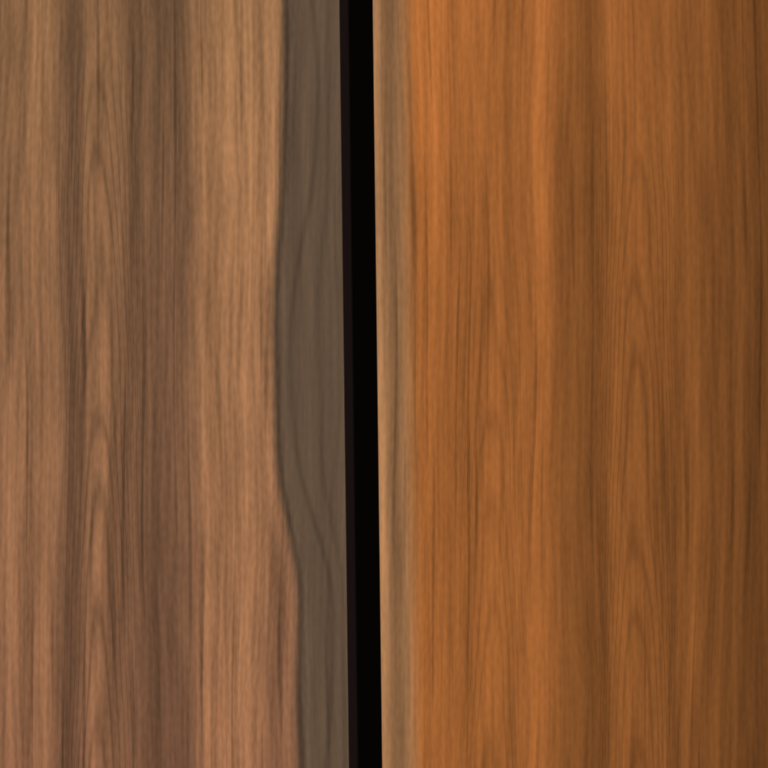
Give the GLSL for this texture, as a WebGL 2 fragment shader.

```glsl
#version 300 es
precision highp float;
// Two walnut veneer panels with vertical grain, split by a dark leaning gap.

#define GAP_LEFT 0.4545
#define GAP_RIGHT 0.4975
#define GAP_LEAN 0.0125
#define EDGE_SOFT 0.0015
#define WARP 0.012
#define STREAK 0.20
#define FIBRE 0.15
#define PORE 0.20
#define ARCH 0.11

uniform vec2 u_resolution;
out vec4 fragColor;

vec2 hashGradient(vec2 cell) {
  vec3 h = fract(cell.xyx * vec3(0.1031, 0.1030, 0.0973));
  h += dot(h, h.yzx + 33.33);
  float angle = 6.28318 * fract((h.x + h.y) * h.z);
  return vec2(cos(angle), sin(angle));
}

float gradientNoise(vec2 p) {
  vec2 i = floor(p), f = p - i;
  vec2 u = f * f * f * (f * (f * 6.0 - 15.0) + 10.0);
  float a = dot(hashGradient(i), f);
  float b = dot(hashGradient(i + vec2(1, 0)), f - vec2(1, 0));
  float c = dot(hashGradient(i + vec2(0, 1)), f - vec2(0, 1));
  float d = dot(hashGradient(i + vec2(1, 1)), f - vec2(1, 1));
  return mix(mix(a, b, u.x), mix(c, d, u.x), u.y);
}

// Soft vertical stripe with a bell profile.
float band(float x, float center, float width) {
  float t = (x - center) / width;
  return exp(-t * t);
}

// Streaks, fibres and dark pores, as a signed brightness change.
float grain(vec2 p) {
  float tone = STREAK * gradientNoise(vec2(p.x * 38.0, p.y * 1.2));
  tone += STREAK * 0.8 * gradientNoise(vec2(p.x * 85.0 + 7.0, p.y * 2.0));
  tone += FIBRE * gradientNoise(vec2(p.x * 190.0, p.y * 9.0 + 3.0));
  tone += FIBRE * 0.55 * gradientNoise(vec2(p.x * 230.0, p.y * 75.0));
  float pores = gradientNoise(vec2(p.x * 120.0 + 31.0, p.y * 2.6));
  return tone - PORE * smoothstep(0.18, 0.55, pores);
}

// Nested tall arches around a vertical axis.
float arches(vec2 p, float center, float width, float top) {
  float dx = p.x - center;
  float rise = p.y + 430.0 * dx * dx + 0.12 * gradientNoise(p * vec2(30.0, 5.0));
  float line = pow(0.5 + 0.5 * sin(rise * 42.0), 3.0);
  return line * band(p.x, center, width) * (1.0 - smoothstep(top - 0.1, top + 0.1, p.y));
}

vec3 leftPanel(vec2 p, vec2 q) {
  const vec3 shade = vec3(0.425, 0.310, 0.225);
  const vec3 light = vec3(0.610, 0.440, 0.305);
  const vec3 greyHeart = vec3(0.385, 0.307, 0.240);
  float glow = 0.55 * band(q.x, 0.050, 0.030) + 0.50 * band(q.x, 0.132, 0.020)
             + 0.95 * band(q.x, 0.310, 0.050) + 0.30 * band(q.x, 0.005, 0.020)
             + 0.45 * band(q.x, 0.275, 0.020);
  glow -= 0.30 * band(q.x, 0.225, 0.035) + 0.25 * band(q.x, 0.095, 0.015);
  vec3 color = mix(shade, light, clamp(glow + 0.20, 0.0, 1.0));
  color *= mix(vec3(1.02, 0.97, 0.98), vec3(1.01, 1.01, 0.98), p.y);

  // Wavy border of the grey heartwood, with contour lines following it.
  float border = 0.372 - 0.014 * band(p.y, 0.53, 0.19)
               + 0.020 * (1.0 - smoothstep(0.20, 0.42, p.y));
  float inside = p.x - border + 0.006 * gradientNoise(p * vec2(8.0, 5.0));
  color = mix(color, greyHeart, smoothstep(-0.012, 0.006, inside));
  color *= 1.0 + 0.13 * band(inside, -0.014, 0.008);
  color *= 1.0 - 0.22 * band(inside, 0.001, 0.004);
  color *= 1.0 - 0.12 * band(inside, 0.030 + 0.012 * sin(p.y * 9.0), 0.004);
  color *= 1.0 - 0.08 * band(inside, 0.055, 0.004);
  float calm = mix(1.0, 0.5, smoothstep(0.0, 0.02, inside));
  color *= 1.0 - ARCH * 1.3 * arches(p, 0.130, 0.040, 0.92);
  return color * (1.0 + grain(q) * calm);
}

vec3 rightPanel(vec2 p, vec2 q, float fromGap) {
  const vec3 brown = vec3(0.480, 0.293, 0.145);
  const vec3 orange = vec3(0.650, 0.390, 0.195);
  const vec3 pale = vec3(0.600, 0.430, 0.285);
  float glow = 0.90 * band(q.x, 0.555, 0.050) + 0.60 * band(q.x, 0.640, 0.045)
             + 0.75 * band(q.x, 0.705, 0.030) + 0.42 * band(q.x, 0.825, 0.050)
             + 0.15 * band(q.x, 0.910, 0.030);
  glow += 0.25 * smoothstep(0.55, 1.05, p.y) - 0.20 * band(q.x, 0.760, 0.018);
  vec3 color = mix(brown, orange, clamp(glow, 0.0, 1.1));
  color = mix(color, pale, 1.0 - smoothstep(0.030, 0.058, fromGap));
  color *= 1.0 + 0.12 * band(fromGap, 0.004, 0.006);
  color *= 1.0 - 0.13 * band(fromGap, 0.022, 0.010);
  color *= 1.0 - 0.13 * smoothstep(0.88, 1.0, p.x);
  color *= 1.0 - ARCH * arches(p, 0.830, 0.045, 0.84);
  color *= 1.0 - ARCH * 0.8 * arches(p, 0.640, 0.035, 0.70);
  return color * (1.0 + 0.75 * grain(q + vec2(3.0, 1.0)));
}

void main() {
  vec2 p = gl_FragCoord.xy / u_resolution;
  vec2 q = p + vec2(WARP * gradientNoise(vec2(p.x * 7.0, p.y * 2.4)), 0.0);
  float x = p.x + GAP_LEAN * p.y;
  float soft = max(EDGE_SOFT, 0.7 / u_resolution.x);

  // Gap: a faint brown side wall beside the black depth.
  vec3 gap = mix(vec3(0.095, 0.068, 0.060), vec3(0.018, 0.014, 0.012),
                 smoothstep(0.009, 0.014, x - GAP_LEFT));
  vec3 color = mix(leftPanel(p, q), gap, smoothstep(-soft, soft, x - GAP_LEFT));
  color = mix(color, rightPanel(p, q, x - GAP_RIGHT), smoothstep(-soft, soft, x - GAP_RIGHT));
  fragColor = vec4(clamp(color, 0.0, 1.0), 1.0);
}
```
